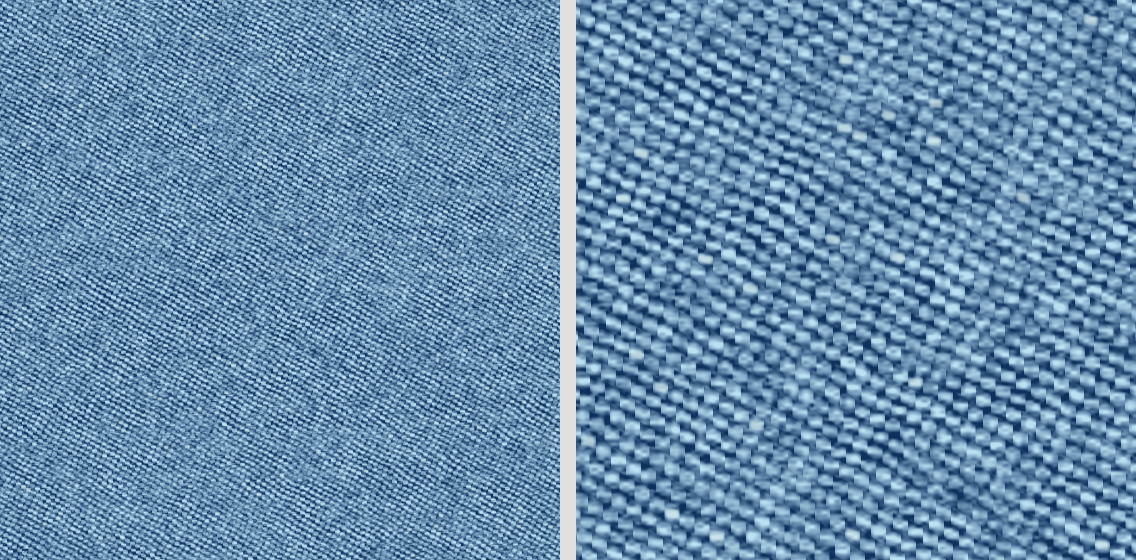
Left: the whole. Right: its middle third, enlarged.
Reproduce this texture procedurally as a WebGL 2 fragment shader.

```glsl
#version 300 es
precision highp float;
// Washed blue denim: a fine diagonal twill of short flat stitches with slubs and pale flecks.

uniform vec2 u_resolution;
out vec4 fragColor;

const float PI = 3.14159265;

// Weave layout, in counts across the canvas
const float WALE_COLUMNS = 50.0;
const float WALE_ROWS = 88.0;
const float STITCHES = 112.0;
const float STITCH_STEP = 0.30;   // flattens each stitch against its wale
const float STITCH_JITTER = 0.4;
const float WANDER = 0.13;

// Tone weights
const float MEAN_TONE = 0.515;
const float WALE_CONTRAST = 0.64;
const float THREAD_CONTRAST = 0.15;
const float STITCH_VARIATION = 0.20;
const float GRAIN_AMOUNT = 0.58;
const float SLUB_AMOUNT = 0.07;
const float PATCH_AMOUNT = 0.03;
const float FLECK_CHANCE = 0.02;
const float FLECK_STRENGTH = 0.6;

// Noise scales
const vec2 GRAIN_SCALE = vec2(270.0, 470.0);
const vec2 SLUB_SCALE = vec2(8.0, 95.0);
const vec2 PATCH_SCALE = vec2(7.0, 14.0);
const vec2 RELIEF_SCALE = vec2(22.0, 40.0);

// Dye colours
const vec3 INDIGO = vec3(0.05, 0.19, 0.36);
const vec3 MID_BLUE = vec3(0.40, 0.55, 0.685);
const vec3 PALE_BLUE = vec3(0.70, 0.85, 0.925);
const vec3 FLECK_WHITE = vec3(0.82, 0.90, 0.90);

const int SAMPLES = 2; // per axis, for smooth edges

float hash(vec2 cell) {
    vec3 q = fract(cell.xyx * vec3(0.1031, 0.1030, 0.0973));
    q += dot(q, q.yzx + 33.33);
    return fract((q.x + q.y) * q.z);
}

float valueNoise(vec2 p) {
    vec2 cell = floor(p);
    vec2 f = fract(p);
    f = f * f * (3.0 - 2.0 * f);
    float low = mix(hash(cell), hash(cell + vec2(1.0, 0.0)), f.x);
    float high = mix(hash(cell + vec2(0.0, 1.0)), hash(cell + vec2(1.0)), f.x);
    return mix(low, high, f.y);
}

// Layered sines that bend the wales slightly
float wander(vec2 p) {
    return sin(p.x * 23.0 + 3.0 * sin(p.y * 17.0))
         + 0.7 * sin(p.y * 61.0 + 2.0 * sin(p.x * 31.0))
         + 0.4 * sin(p.x * 97.0 - p.y * 83.0);
}

vec3 dye(float tone) {
    vec3 color = mix(INDIGO, MID_BLUE, clamp(tone * 2.0, 0.0, 1.0));
    return mix(color, PALE_BLUE, clamp(tone * 2.0 - 1.0, 0.0, 1.1));
}

vec3 denim(vec2 p) {
    // Wales fall to the right; each is laid with its own run of stitches
    float phase = p.y * WALE_ROWS + p.x * WALE_COLUMNS + WANDER * wander(p);
    float row = floor(phase);
    float along = p.x * STITCHES + 0.5 * row + STITCH_JITTER * hash(vec2(row, 5.0));
    float across = fract(along);
    vec2 stitch = vec2(floor(along), row);

    // Rounded profiles of the stitch
    float wale = 0.5 - 0.5 * cos(2.0 * PI * (phase + STITCH_STEP * (0.5 - across)));
    float thread = sin(PI * across);

    // Uneven yarn and wear
    float patchy = valueNoise(p * PATCH_SCALE + 41.0);
    float slub = valueNoise(p * SLUB_SCALE + 7.0);
    float grain = valueNoise(p * GRAIN_SCALE);
    float relief = WALE_CONTRAST * mix(0.6, 1.4, valueNoise(p * RELIEF_SCALE));

    float tone = MEAN_TONE
        + relief * (wale - 0.5)
        + THREAD_CONTRAST * (thread - 0.64)
        + STITCH_VARIATION * (hash(stitch) - 0.5)
        + GRAIN_AMOUNT * (grain - 0.5)
        + SLUB_AMOUNT * (slub - 0.5)
        + PATCH_AMOUNT * (patchy - 0.5);

    // Occasional undyed fibres
    float fleck = step(hash(stitch + 211.0), FLECK_CHANCE);
    fleck *= smoothstep(0.3, 0.95, wale) * smoothstep(0.0, 0.7, thread);
    return mix(dye(tone), FLECK_WHITE, FLECK_STRENGTH * fleck);
}

void main() {
    vec3 sum = vec3(0.0);
    for (int i = 0; i < SAMPLES * SAMPLES; i++) {
        vec2 offset = (vec2(i % SAMPLES, i / SAMPLES) + 0.5) / float(SAMPLES) - 0.5;
        sum += denim((gl_FragCoord.xy + offset) / u_resolution.y);
    }
    fragColor = vec4(sum / float(SAMPLES * SAMPLES), 1.0);
}
```
